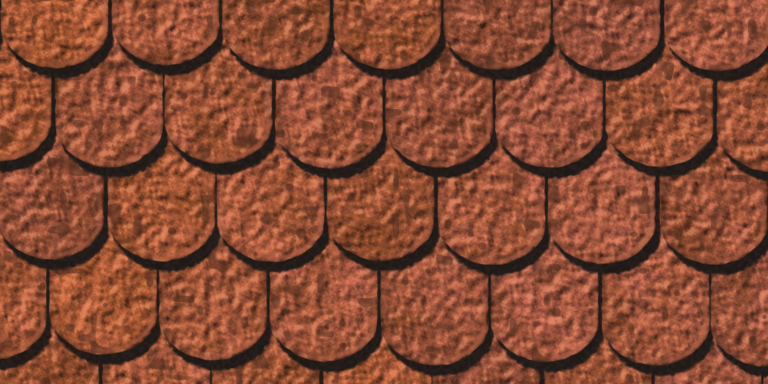
A WebGL 2 fragment shader for this pattern:

```glsl
#version 300 es
precision highp float;
// Roof of overlapping round-ended clay tiles with rough, weathered faces.

#define TILE_WIDTH 0.2873        // fraction of canvas height
#define ROW_PITCH 0.882          // lengths from here on are in tile widths
#define FIRST_TIP 0.585          // lower tip of the first row, from the top
#define ROW_DRIFT -0.021         // sideways slip of each further row
#define TILT 0.012               // slope of the rows
#define ARC_RADIUS 0.55
#define HALF_GAP 0.014
#define SHADOW vec2(0.048, -0.095)
#define JITTER vec2(0.022, 0.075)
#define GRAIN 14.0
#define ROUGHNESS 1.15

uniform vec2 u_resolution;
out vec4 outColor;

const vec3 SHADE = vec3(0.13, 0.105, 0.095);
const vec3 ORANGE_CLAY = vec3(0.615, 0.325, 0.185);
const vec3 ROSE_CLAY = vec3(0.605, 0.325, 0.245);
const vec3 PALE_DUST = vec3(0.76, 0.50, 0.37);
const vec3 PIT = vec3(0.32, 0.18, 0.12);
const vec3 RIM = vec3(0.70, 0.38, 0.27);

float hash(vec2 p) {
    vec3 h = fract(p.xyx * 0.1031);
    h += dot(h, h.yzx + 33.33);
    return fract((h.x + h.y) * h.z);
}

float noise(vec2 p) {
    vec2 i = floor(p), f = fract(p);
    f = f * f * (3.0 - 2.0 * f);
    return mix(mix(hash(i), hash(i + vec2(1, 0)), f.x),
               mix(hash(i + vec2(0, 1)), hash(i + vec2(1, 1)), f.x), f.y);
}

float fbm(vec2 p) {
    float sum = 0.0, amp = 0.5;
    for (int i = 0; i < 3; i++) {
        sum += amp * noise(p);
        p = mat2(1.6, 1.2, -1.2, 1.6) * p + 7.3;
        amp *= 0.55;
    }
    return sum / 0.926;
}

// Signed distance to a tile; q starts at the middle of its lower tip.
float tileDistance(vec2 q) {
    float side = abs(q.x) - 0.5 + HALF_GAP;
    float arc = length(vec2(q.x, min(q.y - ARC_RADIUS, 0.0))) - ARC_RADIUS;
    float blend = max(0.04 - abs(side - arc), 0.0) / 0.04;
    return max(side, arc) + blend * blend * 0.01;
}

// Clay face: tint per tile, relief lit from the upper left, dust and pits.
vec3 clay(vec2 q, vec2 id, float d, float across) {
    vec2 g = (q + 50.0 + 3.7 * mod(id, 13.0)) * GRAIN;
    float relief = fbm(g) - fbm(g + vec2(-0.45, 0.5));
    float patches = fbm(g * 0.3 + 31.0) - 0.5;
    float tint = hash(id + 71.0) * 0.7 + across * 0.45 + patches * 0.9;
    vec3 c = mix(ORANGE_CLAY, ROSE_CLAY, clamp(tint, 0.0, 1.0));
    c *= 0.93 + 0.14 * hash(id + 23.0) + 0.35 * patches;
    c *= 1.0 + ROUGHNESS * relief;
    c = mix(c, PALE_DUST, 0.55 * smoothstep(0.14, 0.32, relief));
    c = mix(c, PIT, 0.6 * smoothstep(0.74, 0.88, noise(g * 0.7 + 90.0)));
    // Darkened margin with a worn, brighter lip along the lower right
    c *= mix(0.84, 1.0, smoothstep(0.0, -0.09, d));
    float lip = smoothstep(-0.065, -0.035, d) * smoothstep(-0.005, -0.025, d);
    float facing = smoothstep(-0.25, 0.3, q.x) * smoothstep(0.7, 0.3, q.y);
    return mix(c, RIM, lip * (0.12 + 0.45 * facing));
}

void main() {
    vec2 p = gl_FragCoord.xy / u_resolution.y / TILE_WIDTH;
    float across = gl_FragCoord.x / u_resolution.x;
    float soft = max(1.0 / (u_resolution.y * TILE_WIDTH), 0.01);
    float depth = 1.0 / TILE_WIDTH - p.y - TILT * p.x;
    float nearestRow = floor((depth - FIRST_TIP) / ROW_PITCH) + 1.0;
    vec3 color = SHADE;

    // Paint rows from the lowest up, each over the one beneath it
    for (int k = 1; k >= -1; k--) {
        float row = nearestRow + float(k);
        float x = p.x - 0.5 * mod(row, 2.0) - ROW_DRIFT * row;
        float y = FIRST_TIP + ROW_PITCH * row - depth;
        float d = 9.0, shadow = 9.0;
        vec2 face = vec2(0), faceId = vec2(0);
        for (int c = -1; c <= 1; c++) {
            vec2 id = vec2(floor(x) + float(c), row) + 20.0;
            vec2 shift = (vec2(hash(id), hash(id + 47.0)) - 0.5) * JITTER;
            vec2 q = vec2(x - floor(x) - float(c) - 0.5, y) + shift;
            float dist = tileDistance(q);
            shadow = min(shadow, tileDistance(q - SHADOW));
            if (dist < d) { d = dist; face = q; faceId = id; }
        }
        // Ragged cast shadow, then the tile itself
        shadow += 0.02 * (noise(p * 30.0) - 0.5);
        vec3 shade = SHADE * (0.85 + 0.35 * noise(p * 40.0));
        color = mix(color, shade, smoothstep(0.018, -0.018, shadow));
        d += 0.012 * (noise(p * 16.0) - 0.5);
        if (d < soft)
            color = mix(color, clay(face, faceId, d, across), smoothstep(soft, -soft, d));
    }
    outColor = vec4(color, 1.0);
}
```
